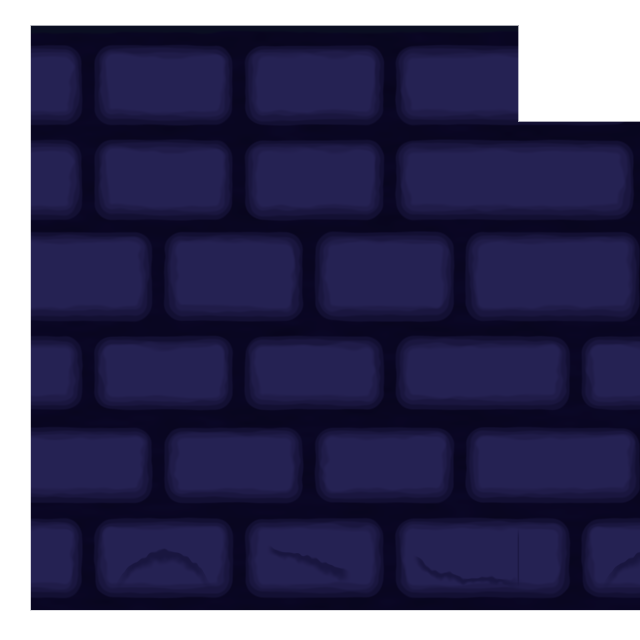
A Shadertoy shader for this texture:

```glsl
#define MORTAR vec3(0.036, 0.024, 0.132)
#define FACE vec3(0.146, 0.132, 0.325)
#define SHADE vec3(0.085, 0.075, 0.230)
#define ROW_PITCH 0.1477
#define ROW_BASE 0.0545
#define BRICK_PITCH 0.2355
#define GAP 0.0098
#define CORNER 0.028
#define LAYERS 4
#define LAYER_STEP 0.0056
#define WOBBLE 0.010
#define TILE_EDGE 0.81

const float halfHeights[6] = float[6](0.062, 0.0605, 0.0575, 0.067, 0.062, 0.062);

float hash(vec2 p) {
    return fract(sin(dot(p, vec2(127.1, 311.7))) * 43758.5453);
}

float noise(vec2 p) {
    vec2 i = floor(p), f = fract(p);
    f = f * f * (3.0 - 2.0 * f);
    return mix(mix(hash(i), hash(i + vec2(1, 0)), f.x),
               mix(hash(i + vec2(0, 1)), hash(i + vec2(1, 1)), f.x), f.y);
}

// Two octaves, centred on zero
float brush(vec2 p) {
    return 0.65 * noise(p) + 0.35 * noise(p * 2.3 + 7.1) - 0.5;
}

float roundBox(vec2 p, vec2 halfSize, float radius) {
    vec2 d = abs(p) - halfSize + radius;
    return length(max(d, 0.0)) + min(max(d.x, d.y), 0.0) - radius;
}

// Coverage of a rectangle with smooth edges
float rectMask(vec2 p, vec2 lo, vec2 hi, float px) {
    vec2 d = min(p - lo, hi - p);
    return smoothstep(-0.5 * px, 0.5 * px, min(d.x, d.y));
}

// Horizontal position of the joint to the right of brick k
float joint(float k, float row) {
    float start = mix(0.138, 0.2474, mod(min(row, 4.0), 2.0));
    float stretch = row > 3.5 ? 0.155 : 0.055;
    return start + BRICK_PITCH * k + stretch * step(2.5, k);
}

// Dark chipped streak on a brick, in one of three shapes
float chip(vec2 q, float kind) {
    float curve, thickness, reach;
    if (kind < 0.5) {
        curve = -0.035 + 0.04 * exp(-25.0 * (q.x + 0.11));
        thickness = 0.011;
        reach = smoothstep(-0.11, -0.095, q.x) * (1.0 - smoothstep(0.02, 0.07, q.x));
    } else if (kind < 1.5) {
        curve = 0.012 - 9.5 * q.x * q.x;
        thickness = 0.021;
        reach = 1.0 - smoothstep(0.045, 0.08, abs(q.x));
    } else {
        curve = -0.004 - 0.3 * q.x;
        thickness = 0.014 + 0.12 * max(q.x + 0.05, 0.0);
        reach = smoothstep(-0.075, -0.06, q.x) * (1.0 - smoothstep(0.04, 0.058, q.x));
    }
    float depth = curve - q.y + 0.014 * brush(q * vec2(60.0, 45.0) + kind * 9.0);
    return reach * smoothstep(-0.002, 0.002, depth)
         * (1.0 - smoothstep(0.3 * thickness, thickness, depth));
}

vec3 wall(vec2 p, float px) {
    vec3 color = MORTAR * (1.0 + 0.3 * brush(p * vec2(18.0, 50.0)));

    // Courses sag slightly around the middle
    float sag = (p.y - 0.43) / 0.15;
    float y = (p.y + 0.0075 * exp(-sag * sag) - ROW_BASE) / ROW_PITCH;
    float row = clamp(floor(y), 0.0, 5.0);

    // Brick under this point
    float k = 0.0;
    for (int i = 0; i < 4; i++) k += step(joint(float(i), row), p.x);
    float left = joint(k - 1.0, row), right = joint(k, row);
    vec2 q = vec2(p.x - 0.5 * (left + right), (y - row - 0.5) * ROW_PITCH);
    vec2 halfSize = vec2(0.5 * (right - left) - GAP, halfHeights[int(row)]);
    float kind = mod(k, 3.0);
    vec2 seed = 40.0 * vec2(hash(vec2(kind, min(row, 4.0))), hash(vec2(min(row, 4.0), kind + 5.0)));

    // Painted layers, each inset further and heavier along the bottom
    for (int i = 0; i < LAYERS; i++) {
        float n = float(i);
        float ragged = brush(q * vec2(22.0, 38.0) + seed + n * 3.7);
        float inset = n * LAYER_STEP + WOBBLE * (0.35 + 0.3 * n) * ragged;
        inset += 0.0022 * n * smoothstep(0.0, -halfSize.y, q.y);
        float depth = -roundBox(q, halfSize, CORNER) - inset;
        float light = pow((n + 1.0) / float(LAYERS), 0.75);
        float soft = max(0.0018 + 0.0004 * n, px);
        color = mix(color, mix(MORTAR, FACE, light), smoothstep(-soft, soft, depth));
    }

    // Wear on the lowest course, with a faint seam
    if (row < 0.5 && k > 0.5) {
        color = mix(color, min(color, SHADE), 0.8 * chip(q, kind));
        float seam = 1.0 - smoothstep(0.0005, 0.0005 + px, abs(p.x - TILE_EDGE));
        color = mix(color, SHADE, 0.6 * seam * smoothstep(0.05, 0.03, abs(q.y)));
    }
    // Greenish film along the top
    float film = smoothstep(0.947, 0.952, p.y + 0.006 * brush(p * vec2(25.0, 40.0)));
    return mix(color, vec3(0.04, 0.055, 0.13), film);
}

void mainImage(out vec4 fragColor, in vec2 fragCoord) {
    vec2 uv = fragCoord / iResolution.xy;
    float px = 1.0 / min(iResolution.x, iResolution.y);
    // Stepped outline: tall left part and lower right part
    float inside = max(rectMask(uv, vec2(0.048, 0.0465), vec2(TILE_EDGE, 0.960), px),
                       rectMask(uv, vec2(0.048, 0.0465), vec2(1.1, 0.810), px));
    fragColor = vec4(mix(vec3(1.0), wall(uv, px), inside), 1.0);
}
```
